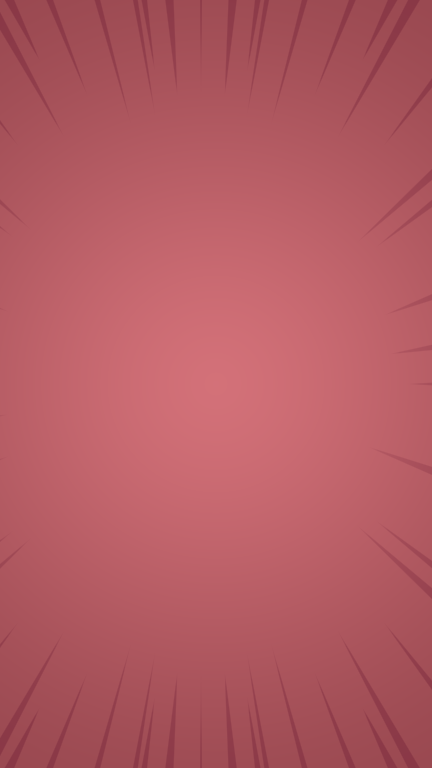
Reproduce this background procedurally as a Shadertoy shader.

```glsl
#define GLOW_COLOR vec3(0.828, 0.443, 0.473)
#define RIM_COLOR vec3(0.600, 0.283, 0.314)
#define STREAK_COLOR vec3(0.42, 0.10, 0.20)
#define GLOW_RADIUS 0.588
#define GLOW_CURVE 0.6
#define FOCUS vec2(-0.0195, 0.0)
#define STREAK_OPACITY 0.36
#define LEFT_GAP 0.036
#define LOW_RIGHT_REACH 0.022
#define EDGE_SOFTNESS 1.25

const int STREAK_COUNT = 14;

// One quadrant of streaks: angle from vertical in degrees, tip radius, taper
const vec3 STREAKS[STREAK_COUNT] = vec3[](
    vec3(0.0, 0.370, 0.018), vec3(4.7, 0.376, 0.085),
    vec3(8.4, 0.411, 0.075), vec3(9.7, 0.353, 0.04),
    vec3(15.1, 0.350, 0.042), vec3(21.5, 0.402, 0.06),
    vec3(26.5, 0.470, 0.125), vec3(29.0, 0.367, 0.065),
    vec3(37.5, 0.390, 0.07), vec3(47.8, 0.274, 0.08),
    vec3(52.0, 0.288, 0.08), vec3(69.4, 0.254, 0.11),
    vec3(81.0, 0.248, 0.12), vec3(90.0, 0.267, 0.10));

// Soft radial backdrop
vec3 backdrop(vec2 p) {
    float t = clamp(length(p) / GLOW_RADIUS, 0.0, 1.0);
    return mix(GLOW_COLOR, RIM_COLOR, mix(t, smoothstep(0.0, 1.0, t), GLOW_CURVE));
}

// Coverage of a wedge that opens outward from its tip
float wedge(vec2 p, float angle, float tip, float taper, float blur) {
    vec2 dir = vec2(sin(angle), cos(angle));
    float halfWidth = 0.5 * taper * (dot(p, dir) - tip);
    float across = abs(p.x * dir.y - p.y * dir.x);
    float edge = clamp(0.5 + (halfWidth - across) / blur, 0.0, 1.0);
    return edge * clamp(2.0 * halfWidth / blur, 0.0, 1.0);
}

// All streaks, mirrored into the four quadrants with small side differences
float streakMask(vec2 p, float blur) {
    float mask = 0.0;
    bool lowRight = p.x > 0.0 && p.y < 0.0;
    for (int i = 0; i < STREAK_COUNT; i++) {
        vec3 s = STREAKS[i];
        float angle = radians(s.x);
        // The flattest slanted streak occupies only two opposite quadrants
        if (s.x > 75.0 && s.x < 85.0 && p.x * p.y < 0.0) continue;
        float tip = s.y;
        if (s.x > 45.0 && p.x < 0.0) tip += LEFT_GAP * cos(angle);
        if (s.x > 60.0 && s.x < 75.0 && lowRight) tip -= LOW_RIGHT_REACH;
        mask = max(mask, wedge(abs(p), angle, tip, s.z, blur));
    }
    return mask;
}

void mainImage(out vec4 fragColor, in vec2 fragCoord) {
    vec2 p = (fragCoord - 0.5 * iResolution.xy) / iResolution.y;
    vec2 q = p - FOCUS;

    // Streaks deepen away from the focus
    float opacity = STREAK_OPACITY * smoothstep(0.0, 0.55, length(q));
    float mask = streakMask(q, EDGE_SOFTNESS / iResolution.y);
    fragColor = vec4(mix(backdrop(p), STREAK_COLOR, opacity * mask), 1.0);
}
```
